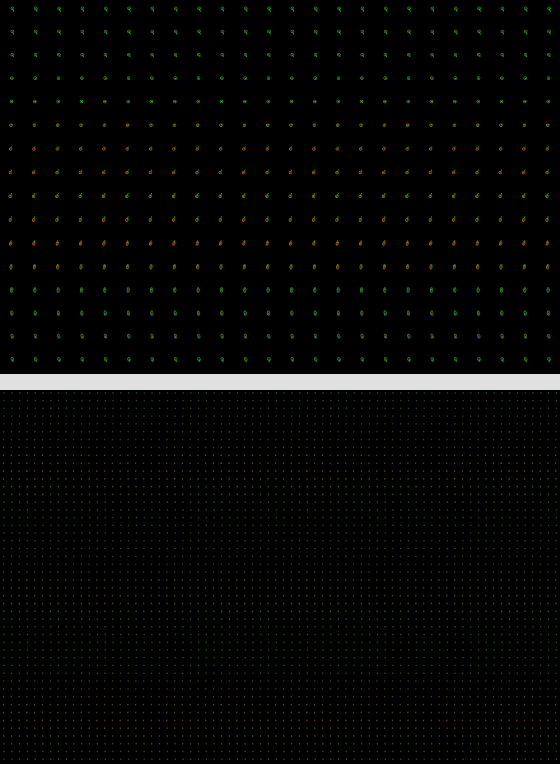
Top: one tile. Bottom: repeated 3 by 3.
A WebGL 2 fragment shader for this pattern:

```glsl
#version 300 es
precision highp float;
// A 24 by 16 grid of tiny ring-and-stalk marks on black. Each row is one step
// of a closed cycle that sways, tilts and recolours the mark; red, green and
// blue strokes are drawn slightly apart so that they fringe one another.
uniform vec2 u_resolution;
out vec4 fragColor;

const float TAU = 6.2831853;
const vec2 GRID = vec2(24.0, 16.0);
const float STROKE = 0.012;   // half line width, in cells
const float GAIN = 0.98;      // overall brightness

// Coverage of a shape from its signed distance and the pixel size
float cover(float d, float px) {
    return clamp(0.5 - d / px, 0.0, 1.0);
}

// Distance to an elliptical outline
float ringDistance(vec2 p, vec2 radii, float halfWidth) {
    return abs(length(p / radii) - 1.0) * min(radii.x, radii.y) - halfWidth;
}

// Distance to a round-ended stroke from a to b
float strokeDistance(vec2 p, vec2 a, vec2 b, float halfWidth) {
    vec2 ab = b - a;
    float t = clamp(dot(p - a, ab) / max(dot(ab, ab), 1e-5), 0.0, 1.0);
    return length(p - a - ab * t) - halfWidth;
}

// Channel strengths for a row phase: warm in mid cycle, green and blue outside
vec3 rowLevels(float phase) {
    float warm = smoothstep(-0.15, 0.6, -cos(phase));
    float beat = cos(4.0 * phase);
    float red = mix(0.38, 0.92, warm) - 0.08 * beat;
    float green = mix(0.8, 0.66, warm) + 0.08 * beat;
    float blue = mix(0.45, 0.15, warm) + 0.3 * max(-sin(phase), 0.0) * (1.0 - warm);
    return GAIN * vec3(red, green, blue);
}

// The mark around its centre, for one row phase
vec3 mark(vec2 p, float phase, float px) {
    float side = cos(phase);
    float sway = sin(phase);

    // Turn into the frame of the leaning axis
    float lean = -0.36 * side;
    vec2 axis = vec2(sin(lean), cos(lean));
    vec2 q = vec2(dot(p, vec2(axis.y, -axis.x)), dot(p, axis));

    // Head at one end, stalk at the other; the mark is tallest low in the cycle
    float tall = max(-sway, 0.0);
    vec2 head = vec2(0.0, 0.03 * side);
    vec2 radii = vec2(0.06 - 0.01 * tall, 0.06 + 0.03 * tall);
    vec2 fringe = vec2(0.008, -0.012 * side);
    vec2 tip = vec2(0.03 * sway + 0.015, -0.115 * side + 0.05 * tall);

    float redRing = cover(ringDistance(q - head, radii * 0.72, STROKE), px);
    float core = cover(length(q - head) - 0.016, px);
    float greenRing = cover(ringDistance(q - head - fringe, radii, STROKE), px);
    float stalk = cover(strokeDistance(q, fringe, tip, 1.4 * STROKE), px);

    // Red and blue legs splay apart to either side
    vec2 foot = vec2(0.06 * sway - 0.015, -0.1);
    float blueLeg = cover(strokeDistance(q, vec2(0.02 * sway, 0.01), foot, STROKE), px);
    float redLeg = cover(strokeDistance(q, vec2(0.0, 0.01), vec2(0.05, 0.06 * side), 0.008), px);

    // Faint red dash beside the mark
    float dash = cover(strokeDistance(p, vec2(0.09, 0.02), vec2(0.14, 0.025), 0.008), px);

    vec3 light = vec3(max(redRing, 0.5 * redLeg), max(0.85 * greenRing, stalk), blueLeg);
    light = max(light, core * vec3(0.8, 0.7, 0.5));

    // Green is muted where it crosses the red ring
    light.g *= 1.0 - 0.3 * redRing;
    vec3 colour = light * rowLevels(phase);
    colour.b += 0.1 * redRing * (1.0 - greenRing);
    colour.r += 0.18 * dash;
    return colour;
}

void main() {
    vec2 cells = gl_FragCoord.xy / u_resolution * GRID;
    float px = GRID.y / u_resolution.y;

    // Rows are counted downwards; the phase closes after all of them
    float row = GRID.y - 1.0 - floor(cells.y);
    float phase = TAU * row / GRID.y;

    vec2 centre = vec2(0.485 + 0.045 * cos(phase), 0.625 + 0.03 * sin(phase));
    vec3 colour = mark(fract(cells) - centre, phase, px);
    fragColor = vec4(clamp(colour, 0.0, 1.0), 1.0);
}
```
